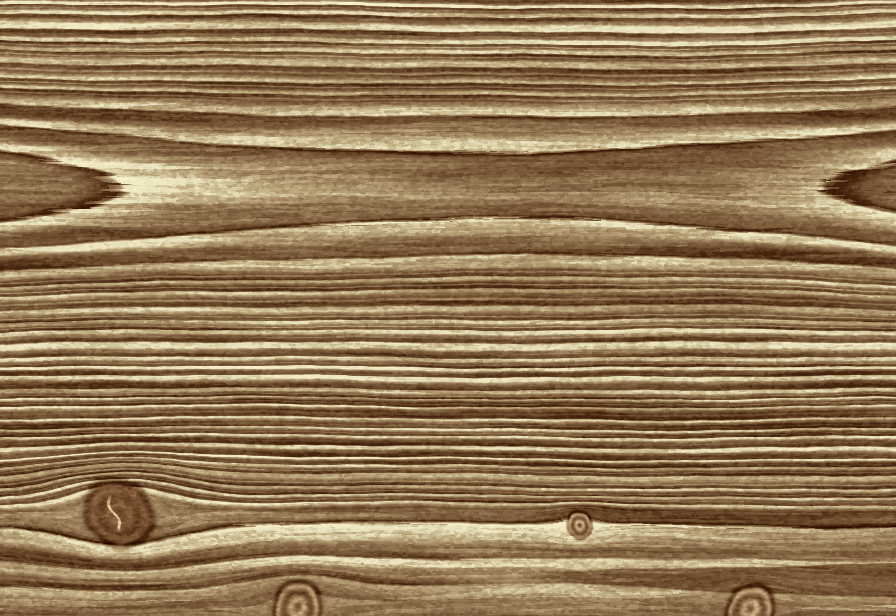
Reproduce this texture procedurally as a Shadertoy shader.

```glsl
// Brushed softwood board with gilded grain: growth rings are level sets of a
// saddle-shaped field, bent around a few knots. Stretched cellular noise adds
// the fibres, and a brown-to-cream ramp colours the resulting tone.

vec2 hash2(vec2 c) {
    return fract(sin(vec2(dot(c, vec2(127.1, 311.7)), dot(c, vec2(269.5, 183.3)))) * 43758.5);
}

// Random value of the nearest jittered cell, from -0.5 to 0.5
float cellNoise(vec2 p) {
    vec2 cell = floor(p), f = p - cell;
    float nearest = 4.0, value = 0.0;
    for (int j = -1; j <= 1; j++)
    for (int i = -1; i <= 1; i++) {
        vec2 o = vec2(i, j);
        vec2 d = o + hash2(cell + o) - f;
        if (dot(d, d) < nearest) {
            nearest = dot(d, d);
            value = hash2(cell + o + 71.0).x;
        }
    }
    return value - 0.5;
}

// Ring count: zero on the rim of the pointed lobes, growing away from them
float ringField(float x, float y) {
    float d = y - 0.697;
    float u = d * d - 0.0145 * (x - 0.77) * (x - 0.77) * exp(-12.0 * d * d) + 0.0048;
    float s = sqrt(max(u, 0.0));
    float n = 42.0 * s - 5.25 * (1.0 - exp(-8.0 * s)) + 60.0 * min(u, 0.0);
    n += 15.0 * max(s - 0.15, 0.0) + 8.0 * max(0.4 - y, 0.0) - 46.0 * max(0.17 - y, 0.0);
    return n + 0.16 * sin(1.9 * n) * smoothstep(1.0, 4.0, n);
}

// Tone from 0 (dark groove) to 1 (cream ridge) across one ring
float ringTone(float n, float density, float dim) {
    float t = fract(n);
    vec2 vary = hash2(vec2(floor(n), 7.0));
    float wide = 1.0 - smoothstep(10.0, 32.0, density);
    float ridgeEnd = 0.2 + 0.2 * vary.x - 0.06 * dim;
    float dense = mix(1.02 - 0.25 * vary.y, 0.52, smoothstep(ridgeEnd, ridgeEnd + 0.2, t));
    dense = mix(dense, 0.14, smoothstep(ridgeEnd + 0.15, ridgeEnd + 0.45, t));
    dense += 0.45 * vary.y * exp(-180.0 * (t - 0.74) * (t - 0.74));
    float broad = mix(1.0, 0.27, pow(t, 0.7)) - 0.45 * smoothstep(0.93, 1.0, t);
    float rise = smoothstep(0.0, max(mix(0.14, 0.06, wide), density / iResolution.y), t);
    return mix(0.1, mix(dense, broad, wide), rise);
}

vec3 woodRamp(float tone) {
    vec3 stops[6] = vec3[6](
        vec3(0.28, 0.15, 0.06), vec3(0.41, 0.28, 0.16), vec3(0.50, 0.38, 0.25),
        vec3(0.62, 0.51, 0.36), vec3(0.75, 0.67, 0.50), vec3(0.91, 0.88, 0.73));
    float k = clamp(tone, 0.0, 1.0) * 5.0;
    int i = int(min(k, 4.0));
    return mix(stops[i], stops[i + 1], k - float(i)) + 0.25 * (max(tone - 1.0, 0.0) + min(tone, 0.0));
}

void mainImage(out vec4 fragColor, in vec2 fragCoord) {
    vec2 p = fragCoord / iResolution.y;

    // Slow and fine waviness of the grain
    float sway = 0.0030 * sin(p.x * 5.0 + p.y * 9.0) + 0.0012 * sin(p.x * 13.0 - p.y * 21.0);
    sway += 0.0005 * sin(p.x * 37.0 + p.y * 60.0);
    sway += 0.0003 * sin(p.x * 90.0 + 3.0 * sin(p.x * 23.0) + p.y * 140.0);

    // Knots as centre and radius; each pushes the grain aside
    vec3 knots[4] = vec3[4](
        vec3(0.193, 0.167, 0.053), vec3(0.941, 0.148, 0.021),
        vec3(0.483, 0.015, 0.040), vec3(1.218, 0.012, 0.038));
    float y = p.y + sway;
    for (int i = 0; i < 4; i++) {
        vec2 q = p - knots[i].xy;
        float r = knots[i].z;
        y -= q.y * exp(-dot(q * q, vec2(0.3, 1.0)) / (1.6 * r * r));
    }

    // Long fibres, short hairs and metallic speckle
    float fibre = cellNoise(vec2(p.x * 3.0, y * 110.0));
    float hair = cellNoise(vec2(p.x * 9.0 + 9.0, y * 210.0));
    float speckle = cellNoise(p * vec2(130.0, 240.0));

    // Rings, thinner and darker in the lower middle
    float n = ringField(p.x, y);
    float density = fwidth(n) * iResolution.y;
    float dim = smoothstep(0.14, 0.2, y) * (1.0 - smoothstep(0.37, 0.41, y));
    float broadness = 1.0 - smoothstep(8.0, 40.0, density);
    float tone = ringTone(n + 0.04 * (hair + fibre) * broadness, density, dim) - 0.05 * dim;
    tone += 0.07 * sin(p.x * 4.0 + floor(n) * 5.0);
    tone += 0.08 * broadness * sin(p.x * 3.0 + y * 45.0);

    // Pointed brown lobe at the lower right, with a pale surround
    float lobeY = p.y + sway - 0.06;
    float lobe = 0.00135 * (p.x - 0.87) - lobeY * lobeY + 0.00004 * hair;
    float surround = exp(min(lobe, 0.0) / 0.0014) * smoothstep(0.6, 0.9, p.x);
    tone = mix(tone, 0.78, 0.7 * surround);
    tone = mix(tone, 0.3, smoothstep(-0.00003, 0.00008, lobe));
    tone -= 0.25 * exp(-abs(lobe) / 0.00005);

    // Fibres and speckle over the rings
    tone += 0.03 + fibre * mix(0.16, 0.26, broadness) + hair * mix(0.16, 0.24, broadness);
    tone += speckle * 0.18;

    // Knot faces with growth circles, a dark rim and a pale crack
    float redness = 0.0;
    for (int i = 0; i < 4; i++) {
        vec2 q = p - knots[i].xy;
        float r = knots[i].z, a = atan(q.y, q.x);
        float e = length(q) / r * (1.0 + 0.07 * sin(2.0 * a + float(i)) + 0.03 * sin(5.0 * a));
        float face = 1.0 - smoothstep(0.85, 1.0, e);
        float big = step(0.05, r);
        float circles = mix(0.48, 0.32, big) - mix(0.25, 0.1, big) * cos(e * 11.0 + q.y / r);
        circles += 0.2 * speckle + 0.15 * hair;
        float crackX = abs(q.x + 0.4 * q.y + 0.004 * sin(q.y * 150.0) + 0.008);
        float crack = (1.0 - smoothstep(0.001, 0.004, crackX)) * (1.0 - smoothstep(0.4, 0.6, e));
        tone = mix(tone, circles + 0.6 * crack * big, face);
        tone -= 0.45 * exp(-70.0 * (e - 1.0) * (e - 1.0));
        redness += face * mix(0.4, 0.8, big);
    }

    vec3 color = woodRamp(tone) * mix(vec3(1.0), vec3(1.02, 0.92, 0.88), redness);
    fragColor = vec4(color, 1.0);
}
```
